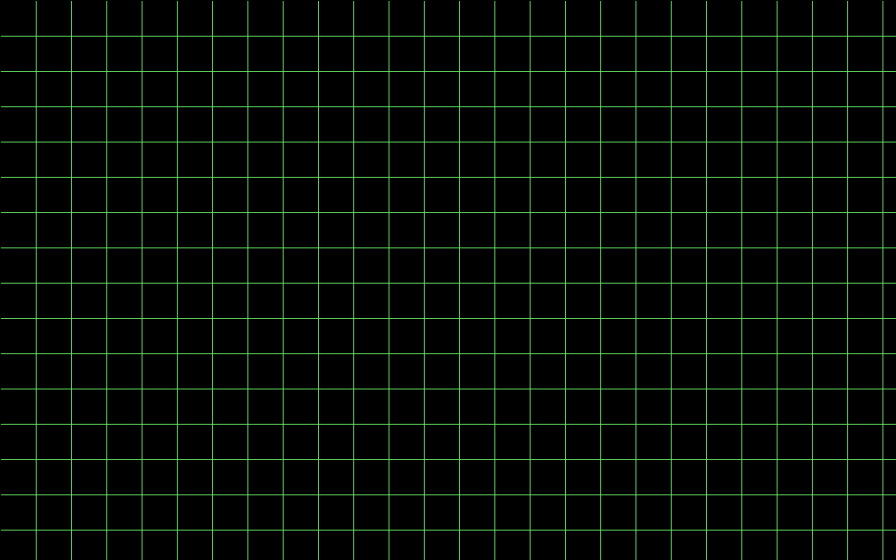
Give the GLSL for this pattern, as a Shadertoy shader.

```glsl
const vec3 BACKGROUND = vec3(0.0);
const vec3 LINE_COLOR = vec3(0.42, 0.95, 0.42);
const float SPACING = 0.063;      // cell size in canvas heights
const float LINE_WIDTH = 0.0015;
const float MARGIN = 0.00166;     // inset from the top left corner

// Share of a pixel-wide interval covered by a line centred at zero
float boxCoverage(float offset, float width, float pixel) {
    float upper = min(offset + 0.5 * pixel, 0.5 * width);
    float lower = max(offset - 0.5 * pixel, -0.5 * width);
    return max(upper - lower, 0.0) / pixel;
}

// Evenly spaced lines along one axis, beginning one cell from the margin
float ruledLines(float position, float spacing, float width, float pixel) {
    float index = max(floor(position / spacing + 0.5), 1.0);
    return boxCoverage(position - index * spacing, width, pixel);
}

// Smooth cutoff for the margin
float pastEdge(float position, float pixel) {
    return clamp(position / pixel + 0.5, 0.0, 1.0);
}

void mainImage(out vec4 fragColor, in vec2 fragCoord) {
    float pixel = 1.0 / iResolution.y;
    vec2 fromTopLeft = vec2(fragCoord.x, iResolution.y - fragCoord.y) * pixel;
    vec2 position = fromTopLeft - MARGIN;

    // Two sets of lines, each cut at the margin
    float vertical = ruledLines(position.x, SPACING, LINE_WIDTH, pixel)
                   * pastEdge(position.y, pixel);
    float horizontal = ruledLines(position.y, SPACING, LINE_WIDTH, pixel)
                     * pastEdge(position.x, pixel);

    // Union of both coverages
    float grid = 1.0 - (1.0 - vertical) * (1.0 - horizontal);
    fragColor = vec4(mix(BACKGROUND, LINE_COLOR, grid), 1.0);
}
```
